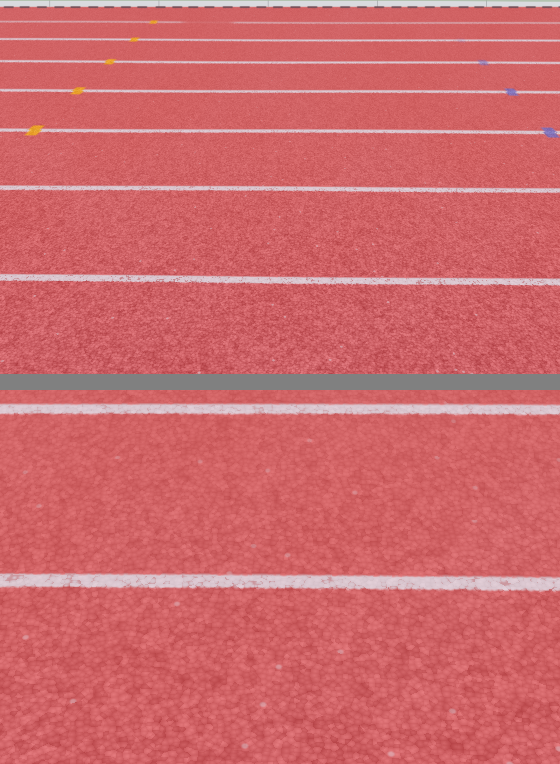
Top: the whole. Bottom: its middle third, enlarged.
Reproduce this texture procedurally as a Shadertoy shader.

```glsl
// Red rubber running track: white lane lines receding to a pale kerb, with yellow and blue marks.

// Lengths are in canvas heights; depth is measured down from the top edge.
const float HORIZON = -0.3353;      // vanishing depth, above the canvas
const float LANE_SCALE = 3.738;     // perspective strength
const float LANE_OFFSET = 3.45;     // puts the nearest line at lane 0
const float LAST_LANE = 6.0;
const float LINE_HALF = 0.024;      // half line width, in lanes
const float LINE_SOFT = 0.0013;     // extra half width from lens blur
const float MARK_HALF_X = 0.0225;
const float MARK_HALF_LANE = 0.105;
const float GRAIN_FREQ = 170.0;
const float GRAIN_GAIN = 0.17;
const float KERB_DEPTH = 0.0185;
const float DASH_PERIOD = 0.045;
const float JOINT_PERIOD = 0.292;

const vec3 RUBBER_FAR = vec3(0.815, 0.365, 0.365);
const vec3 RUBBER_NEAR = vec3(0.780, 0.338, 0.358);
const vec3 RUBBER_PALE = vec3(0.830, 0.440, 0.465);
const vec3 LINE_WHITE = vec3(0.850, 0.790, 0.825);
const vec3 KERB_WHITE = vec3(0.850, 0.855, 0.870);
const vec3 KERB_SHADOW = vec3(0.380, 0.270, 0.310);
const vec3 VERGE = vec3(0.640, 0.720, 0.610);
const vec3 MARK_YELLOW = vec3(0.920, 0.640, 0.130);
const vec3 MARK_BLUE = vec3(0.470, 0.430, 0.740);

vec2 hash22(vec2 p) {
    vec3 q = fract(p.xyx * vec3(0.1031, 0.1030, 0.0973));
    q += dot(q, q.yzx + 33.33);
    return fract((q.xx + q.yz) * q.zy);
}

// Cellular noise: x = distance to the nearest granule, y = its random tone.
vec2 granules(vec2 p) {
    vec2 cell = floor(p), best = vec2(9.0, 0.0);
    for (int j = -1; j <= 1; j++)
    for (int i = -1; i <= 1; i++) {
        vec2 id = cell + vec2(i, j);
        vec2 rnd = hash22(id);
        float dist = length(id + rnd - p);
        if (dist < best.x) best = vec2(dist, hash22(id + 71.7).x);
    }
    return best;
}

// Broad, soft mottling from layered sines, about -1 to 1.
float mottle(vec2 p) {
    return (sin(p.x * 5.1 + 2.0 * sin(p.y * 4.3)) + sin(p.y * 9.7 + 1.7 * sin(p.x * 7.9 + 1.0))
          + sin(dot(p, vec2(13.0, 17.0)) + sin(p.x * 21.0))) / 3.0;
}

// Coverage of the inside of |v| < halfWidth, with a soft edge.
float band(float v, float halfWidth, float soft) {
    return 1.0 - smoothstep(halfWidth - soft, halfWidth + soft, abs(v));
}

void mainImage(out vec4 fragColor, in vec2 fragCoord) {
    float px = 1.0 / iResolution.y;
    float x = fragCoord.x * px;
    float y = 1.0 - fragCoord.y * px;
    float side = fragCoord.x / iResolution.x - 0.5;

    // Slightly tilted, slightly wavy perspective
    float depth = y - side * (0.004 + 0.016 * y * y) + 0.0008 * sin(x * 5.0 + y * 9.0);
    float range = max(depth - HORIZON, 0.1);
    float lane = LANE_SCALE / range - LANE_OFFSET;
    float lineId = floor(lane + 0.5);
    float lanePitch = range * range / LANE_SCALE;   // canvas height of one lane
    float off = (lane - lineId) * lanePitch;
    float onTrack = step(-0.5, lineId) * step(lineId, LAST_LANE + 0.5);

    // Rubber granules, finer and fainter with distance
    vec2 ground = vec2((x - 0.75) / range, 1.35 * log(range)) * GRAIN_FREQ;
    vec2 fine = granules(ground);
    vec2 coarse = granules(ground * 0.43 + 19.0);
    float grain = (0.5 - fine.x) * 0.7 + (fine.y - 0.5) * 0.6 + (coarse.y - 0.5) * 0.35;
    float nearness = mix(0.2, 1.0, smoothstep(0.0, 0.85, y));
    vec3 col = mix(RUBBER_FAR, RUBBER_NEAR, smoothstep(0.25, 1.0, y));
    col = mix(col, RUBBER_PALE, 0.24 + 0.12 * mottle(vec2(x, y) * 1.6));
    col += grain * GRAIN_GAIN * nearness * vec3(0.85, 1.0, 1.0);
    float fleck = step(0.988, coarse.y) * (1.0 - smoothstep(0.12, 0.32, coarse.x));
    col = mix(col, LINE_WHITE, 0.5 * fleck * nearness);

    // Lane lines, nibbled by the granules; the farthest is worn with a gap
    float soft = 0.0009 + 0.6 * px;
    float halfWidth = LINE_HALF * lanePitch + LINE_SOFT;
    float line = band(off + grain * 0.0022 * nearness, halfWidth, soft) * onTrack;
    float gap = 1.0 - smoothstep(0.05, 0.085, abs(x - 0.556));
    float worn = lineId > LAST_LANE - 0.5 ? 0.6 - 0.5 * gap : 0.95;
    worn *= 1.0 - 0.45 * nearness * smoothstep(0.1, 0.5, -grain);
    col = mix(col, LINE_WHITE + 0.06 * grain, line * worn);

    // Slanted marks follow two straight runs across the far lines
    float markSpan = band(off, MARK_HALF_LANE * lanePitch, soft) * onTrack;
    float markHalf = MARK_HALF_X * range;
    float stagger = 0.004 * sign(off) * range;
    float yellow = band(x - 0.4766 + 1.095 * depth + stagger, markHalf, 0.002 + px);
    float blue = band(x - 1.129 - 0.976 * depth - stagger, markHalf, 0.002 + px);
    blue *= smoothstep(0.06, 0.24, depth) * 0.85;
    col = mix(col, MARK_YELLOW + 0.08 * grain, yellow * markSpan * 0.9);
    col = mix(col, MARK_BLUE + 0.08 * grain, blue * markSpan);

    // Kerb with joints, a dashed shadow beneath and a sliver of verge above
    float dashCell = x / DASH_PERIOD;
    float jitter = 0.12 * (hash22(vec2(floor(dashCell), 3.0)).x - 0.5);
    float dash = band(fract(dashCell) - 0.5 + jitter, 0.29, 0.06);
    float joint = band(fract((x - 0.717) / JOINT_PERIOD + 0.5) - 0.5, 0.004, 0.005);
    float kerb = 1.0 - smoothstep(KERB_DEPTH - soft, KERB_DEPTH + soft, y);
    col = mix(col, KERB_WHITE - 0.16 * joint, kerb);
    col = mix(col, KERB_SHADOW, dash * band(y - KERB_DEPTH - 0.0005, 0.0022, soft) * 0.9);
    float verge = 1.0 - smoothstep(0.001, 0.004, y - 0.002 * smoothstep(0.2, 0.5, side));
    col = mix(col, VERGE, verge * 0.7);

    fragColor = vec4(clamp(col, 0.0, 1.0), 1.0);
}
```
